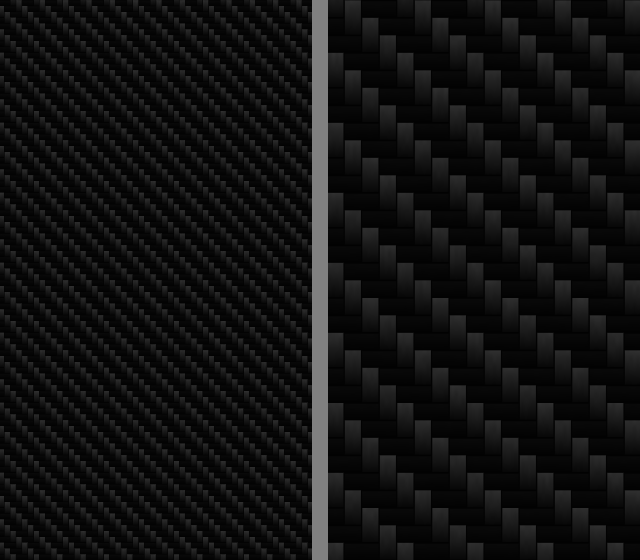
Left, the full canvas; right, a detail of the centre.
A WebGL 2 fragment shader for this pattern:

```glsl
#version 300 es
precision highp float;

uniform vec2 u_resolution;
out vec4 outColor;

// Weave layout, measured in cells; one twill repeat is four cells
const float CELLS_DOWN = 96.0;
const float TWILL = 4.0;
const float FLOAT_LENGTH = 2.0;
const vec2 WEAVE_OFFSET = vec2(-0.75, -2.0);
const vec2 WARP_HALF = vec2(0.46, 0.98);
const vec2 WEFT_HALF = vec2(0.97, 0.43);

// Tones
const vec3 GAP_COLOR = vec3(0.008);
const vec3 WARP_LIT = vec3(0.178);
const vec3 WARP_SHADE = vec3(0.026);
const vec3 WEFT_LIT = vec3(0.034);
const vec3 WEFT_SHADE = vec3(0.012);

// Wear
const float FIBRES_PER_CELL = 5.0;
const float FIBRE_GRAIN = 0.14;
const float TOW_VARIATION = 0.08;

float hash(vec2 p) {
    vec3 q = fract(vec3(p.xyx) * 0.1031);
    q += dot(q, q.yzx + 33.33);
    return fract((q.x + q.y) * q.z);
}

float boxDistance(vec2 p, vec2 halfSize) {
    vec2 d = abs(p) - halfSize;
    return length(max(d, 0.0)) + min(max(d.x, d.y), 0.0);
}

float coverage(float dist, float pixel) {
    return clamp(0.5 - dist / pixel, 0.0, 1.0);
}

// Smooth noise stretched along the fibre direction
float fibreNoise(vec2 p) {
    vec2 i = floor(p);
    vec2 f = fract(p);
    f = f * f * (3.0 - 2.0 * f);
    float low = mix(hash(i), hash(i + vec2(1.0, 0.0)), f.x);
    float high = mix(hash(i + vec2(0.0, 1.0)), hash(i + 1.0), f.x);
    return mix(low, high, f.y) - 0.5;
}

void main() {
    // Cell coordinates run right and down from the upper left
    vec2 uv = gl_FragCoord.xy / u_resolution.y;
    vec2 weave = vec2(uv.x, 1.0 - uv.y) * CELLS_DOWN + WEAVE_OFFSET;
    float pixel = CELLS_DOWN / u_resolution.y;
    vec2 cell = floor(weave);
    vec2 local = fract(weave);

    // Each column steps the twill down by one cell
    float phase = mod(cell.y - cell.x, TWILL);
    vec3 color;

    if (phase < FLOAT_LENGTH) {
        // Upright warp tow, bright at its upper end
        float along = phase + local.y;
        float dist = boxDistance(vec2(local.x - 0.5, along - 1.0), WARP_HALF);
        vec3 tow = mix(WARP_LIT, WARP_SHADE, along / FLOAT_LENGTH);
        float grain = fibreNoise(weave * vec2(FIBRES_PER_CELL, 2.0));
        float tint = hash(vec2(cell.x, cell.y - phase)) - 0.5;
        tow *= 1.0 + FIBRE_GRAIN * grain + TOW_VARIATION * tint;
        color = mix(GAP_COLOR, tow, coverage(dist, pixel));
    } else {
        // Dark weft tow, passing under the warp at both ends
        float along = TWILL - 1.0 - phase + local.x;
        float dist = boxDistance(vec2(along - 1.0, local.y - 0.5), WEFT_HALF);
        float sheen = 1.0 - smoothstep(0.0, 1.0, local.y);
        vec3 tow = mix(WEFT_SHADE, WEFT_LIT, sheen);
        float grain = fibreNoise(weave * vec2(2.0, FIBRES_PER_CELL));
        tow *= 1.0 + FIBRE_GRAIN * grain;
        color = mix(GAP_COLOR, tow, coverage(dist, pixel));
    }

    outColor = vec4(color, 1.0);
}
```
